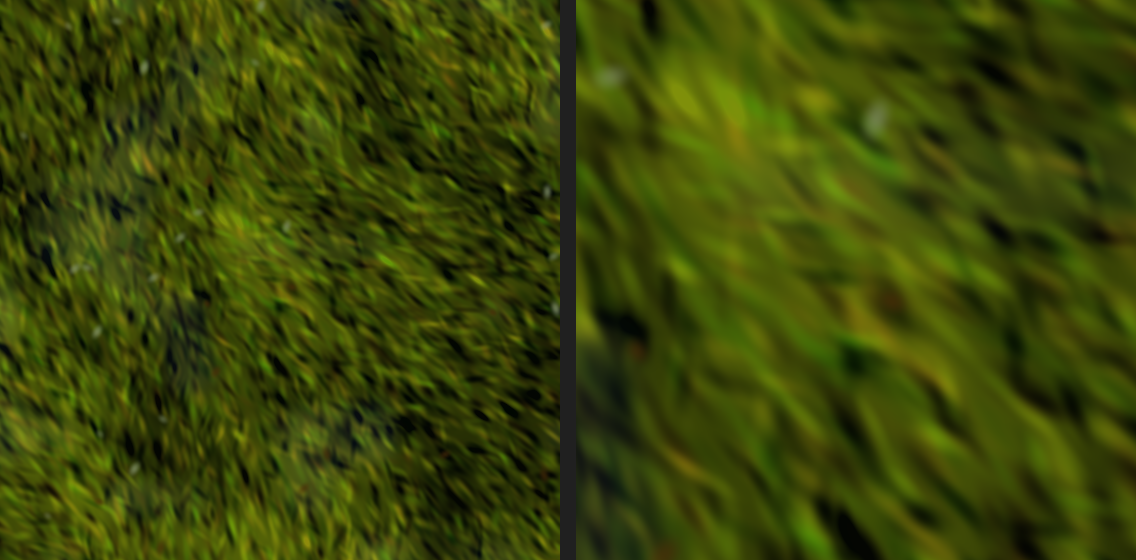
Left: the whole. Right: its middle third, enlarged.
A three.js fragment shader for this texture:

```glsl
// Soft-focus lawn: short grass blades leaning down to the right, with dark hollows.
// Layers of jittered, elongated soft strokes are summed into a light value, shifted
// by broad patches of noise, coloured from soil to tip, and dotted with rare flecks.

varying vec2 vUv;

const vec3 SOIL_COLOR  = vec3(0.060, 0.080, 0.010);
const vec3 TIP_COLOR   = vec3(0.430, 0.500, 0.035);
const vec3 STRAW_SHIFT = vec3(0.040, -0.010, 0.004);
const vec3 HAZE_COLOR  = vec3(0.020, 0.025, 0.060);
const vec3 PALE_FLECK  = vec3(0.500, 0.560, 0.400);
const vec3 BROWN_FLECK = vec3(0.290, 0.170, 0.030);

const int   LAYERS         = 10;
const float BLADE_CELL     = 0.045;               // also the longest half length
const vec2  BLADE_MIN      = vec2(0.025, 0.008);  // half length, half width
const vec2  BLADE_MAX      = vec2(0.045, 0.014);
const float LEAN           = -0.97;               // main direction in radians
const float SWAY           = 0.90;                // slow change of direction
const float STRAY          = 0.75;                // largest turn of a single blade
const float MEAN_LIGHT     = 0.47;
const float BLADE_CONTRAST = 0.34;
const float PATCH_CONTRAST = 1.05;
const float FLECK_CELL     = 0.07;
const float FLECK_SHARE    = 0.09;                // share of cells for each kind

vec2 hash2(vec2 p) {
  vec3 q = fract(vec3(p.xyx) * vec3(0.1031, 0.1030, 0.0973));
  q += dot(q, q.yzx + 33.33);
  return fract((q.xx + q.yz) * q.zy);
}

float noise(vec2 p) {
  vec2 i = floor(p);
  vec2 f = fract(p);
  f = f * f * (3.0 - 2.0 * f);
  float low  = mix(hash2(i).x, hash2(i + vec2(1.0, 0.0)).x, f.x);
  float high = mix(hash2(i + vec2(0.0, 1.0)).x, hash2(i + 1.0).x, f.x);
  return mix(low, high, f.y);
}

// Coordinates along and across a direction.
vec2 alongAcross(vec2 p, float angle) {
  vec2 dir = vec2(cos(angle), sin(angle));
  return vec2(dot(p, dir), dot(p, vec2(-dir.y, dir.x)));
}

// Smooth elliptical bump, 1 in the centre and 0 beyond its radii.
float softSpot(vec2 p, vec2 radii) {
  vec2 d = p / radii;
  float k = max(0.0, 1.0 - dot(d, d));
  return k * k * k;
}

// Sum of signed strokes: x is light, y is tint.
vec2 blades(vec2 uv, float lean) {
  vec2 sum = vec2(0.0);
  for (int layer = 0; layer < LAYERS; layer++) {
    float n = float(layer);
    vec2 grid = uv / BLADE_CELL + n * vec2(0.37, 0.71);
    vec2 base = floor(grid);
    for (int y = -1; y <= 1; y++) {
      for (int x = -1; x <= 1; x++) {
        vec2 cell = base + vec2(float(x), float(y));
        vec2 seed = cell + n * vec2(61.0, 37.0) + 200.0;
        vec2 place = hash2(seed);
        vec2 tone = hash2(seed + 911.0) * 2.0 - 1.0;
        vec2 form = hash2(seed + 1733.0);
        float turn = form.x * 2.0 - 1.0;
        float angle = lean + STRAY * turn * turn * turn;
        vec2 radii = mix(BLADE_MIN, BLADE_MAX, vec2(form.y, fract(form.y * 7.0)));
        vec2 offset = (grid - cell - place) * BLADE_CELL;
        sum += tone * softSpot(alongAcross(offset, angle), radii);
      }
    }
  }
  return sum;
}

// Broad bright tufts and dark hollows, 0 to 1.
float patches(vec2 uv) {
  vec2 q = alongAcross(uv, LEAN) * vec2(0.75, 1.1) + 20.0;
  return 0.5 * noise(q * 5.0) + 0.3 * noise(q * 11.0 + 7.0) + 0.2 * noise(q * 24.0 + 3.0);
}

// Scattered pale bits and dry brown bits laid over the grass.
vec3 addFlecks(vec3 color, vec2 uv, float lean) {
  vec2 grid = uv / FLECK_CELL;
  for (int y = -1; y <= 1; y++) {
    for (int x = -1; x <= 1; x++) {
      vec2 cell = floor(grid) + vec2(float(x), float(y));
      vec2 kind = hash2(cell + 3301.0);
      vec2 offset = (grid - cell - hash2(cell + 2207.0)) * FLECK_CELL;
      vec2 radii = mix(vec2(0.013, 0.010), vec2(0.024, 0.014), kind.y);
      float cover = softSpot(alongAcross(offset, lean + 3.0 * kind.y), radii);
      float pale = step(kind.x, FLECK_SHARE);
      float brown = step(1.0 - FLECK_SHARE, kind.x);
      color = mix(color, PALE_FLECK, cover * pale * mix(0.35, 0.85, kind.y));
      color = mix(color, BROWN_FLECK, cover * brown * 0.6);
    }
  }
  return color;
}

void main() {
  float lean = LEAN + SWAY * (noise(vUv * 3.5 + 40.0) - 0.5);
  vec2 blade = blades(vUv, lean);

  // Light falls off slightly towards the right.
  float light = MEAN_LIGHT + BLADE_CONTRAST * blade.x;
  light += PATCH_CONTRAST * (patches(vUv) - 0.5) + 0.1 * (0.5 - vUv.x);
  light = clamp(light, -0.13, 1.15);

  vec3 color = mix(SOIL_COLOR, TIP_COLOR, light) + STRAW_SHIFT * blade.y * (0.3 + light);
  color += HAZE_COLOR * smoothstep(0.55, 0.9, noise(vUv * 9.0 + 71.0));
  color = addFlecks(color, vUv, lean);

  gl_FragColor = vec4(clamp(color, 0.0, 1.0), 1.0);
}
```
